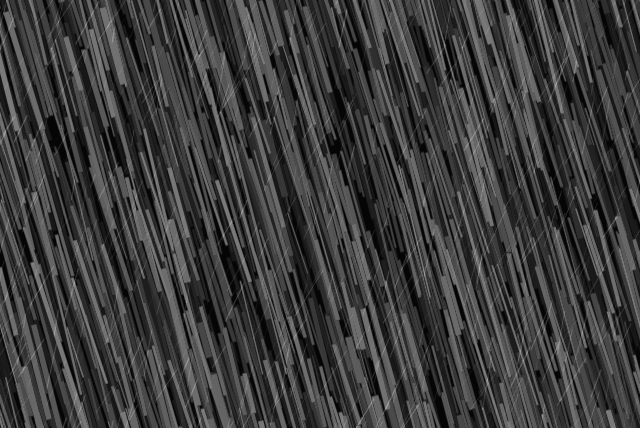
Give the GLSL for this texture, as a Shadertoy shader.

```glsl
// Dense grey rain: layers of flat slanted streaks on black, lightest on top,
// crossed by thin faint glints that lean the other way.
// Each layer is a rotated grid with one randomly sized streak per cell.

const int   RAIN_LAYERS   = 15;
const int   GLINT_LAYERS  = 10;
const float RAIN_ANGLE    = 0.275;  // lean from vertical, radians
const float RAIN_SPREAD   = 0.05;
const float RAIN_PRESENCE = 0.52;   // share of cells that hold a streak
const float GLINT_ANGLE   = -0.38;
const float GLINT_SPREAD  = 0.24;
const float GLINT_PRESENCE = 0.6;
const float GLINT_LIGHT   = 0.26;
const float BACKGROUND    = 0.02;
const float GREY_MIN      = 0.09;
const float GREY_MAX      = 0.48;
const float GREY_BIAS     = 2.2;    // higher favours darker streaks
const float EDGE          = 0.0021; // softness in canvas heights

float hash(vec2 p) {
    return fract(sin(dot(p, vec2(127.1, 311.7))) * 43758.5453);
}

// One streak per cell; returns its mask and a random tone.
// The two ranges are half sizes as fractions of the cell.
vec2 streak(vec2 p, float angle, vec2 cell, vec2 widths, vec2 lengths,
            float presence, float seed) {
    float c = cos(angle), s = sin(angle);
    vec2 q = vec2(c * p.x + s * p.y, c * p.y - s * p.x) / cell;
    q.x += 7.0 * hash(vec2(seed, 1.7));
    float column = floor(q.x);
    q.y += 9.0 * hash(vec2(column, seed));
    vec2 id = vec2(column, floor(q.y)) + seed * vec2(17.3, 5.9);

    vec2 halfSize = vec2(mix(widths.x, widths.y, hash(id + 3.1)),
                         mix(lengths.x, lengths.y, hash(id + 8.4)));
    vec2 jitter = vec2(hash(id + 12.6), hash(id + 21.2)) - 0.5;
    vec2 centre = 0.5 + jitter * (0.9 - 2.0 * halfSize);
    vec2 d = (abs(fract(q) - centre) - halfSize) * cell;

    float soft = max(EDGE, 0.7 / iResolution.y);
    float mask = smoothstep(soft, -soft, d.x) * smoothstep(soft, -2.0 * soft, d.y);
    return vec2(mask * step(hash(id + 33.8), presence), hash(id + 45.3));
}

// Broad streaks: the lightest one wins.
float rain(vec2 p) {
    float light = BACKGROUND;
    for (int i = 0; i < RAIN_LAYERS; i++) {
        float seed = float(i) + 1.0;
        float angle = RAIN_ANGLE + RAIN_SPREAD * (2.0 * hash(vec2(seed, 4.2)) - 1.0);
        float size = (float(i) + 0.5) / float(RAIN_LAYERS);
        vec2 cell = vec2(mix(0.012, 0.028, size), mix(0.25, 0.55, hash(vec2(seed, 6.5))));
        vec2 drop = streak(p, angle, cell, vec2(0.1, 0.32), vec2(0.15, 0.46),
                           RAIN_PRESENCE, seed);
        float grey = mix(GREY_MIN, GREY_MAX, pow(drop.y, GREY_BIAS));
        light = max(light, mix(BACKGROUND, grey, drop.x));
    }
    return light;
}

// Thin crossing lines, added over the rain.
float glints(vec2 p) {
    float light = 0.0;
    for (int i = 0; i < GLINT_LAYERS; i++) {
        float seed = float(i) + 51.0;
        float turn = (float(i) + 0.5) / float(GLINT_LAYERS) * 2.0 - 1.0;
        vec2 line = streak(p, GLINT_ANGLE + GLINT_SPREAD * turn, vec2(0.055, 0.17),
                           vec2(0.005, 0.022), vec2(0.1, 0.42), GLINT_PRESENCE, seed);
        light += line.x * line.y * line.y * GLINT_LIGHT;
    }
    return light;
}

void mainImage(out vec4 fragColor, in vec2 fragCoord) {
    vec2 p = fragCoord / iResolution.y;
    float light = rain(p) + glints(p);
    fragColor = vec4(vec3(min(light, 1.0)), 1.0);
}
```
